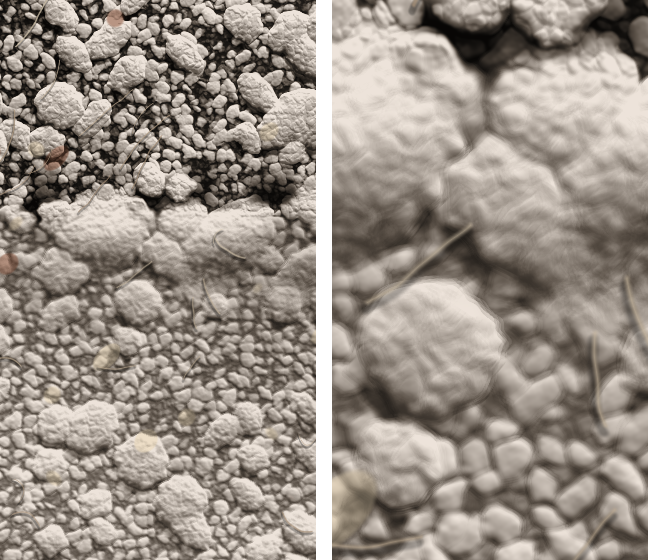
Left: the whole. Right: its middle third, enlarged.
A Shadertoy shader for this texture:

```glsl
// Dry crumbly soil: a sharp, deeply shadowed slope above a softer, dustier bank.
// Domed clods of several sizes are merged into a height field, lit from the
// upper right, averaged over a small lens disc and strewn with dry roots.

const vec2 LIGHT_DIR = vec2(0.32, 0.947);
const float RIDGE_Y = 1.10;
const int LENS_TAPS = 6;

float hash1(vec2 p) {
    vec3 q = fract(p.xyx * vec3(0.1031, 0.1030, 0.0973));
    q += dot(q, q.yzx + 33.33);
    return fract((q.x + q.y) * q.z);
}

vec4 hash4(vec2 p) {
    vec4 q = fract(p.xyxy * vec4(0.1031, 0.1030, 0.0973, 0.1099));
    q += dot(q, q.wzxy + 33.33);
    return fract((q.xxyz + q.yzzw) * q.zywx);
}

float noise(vec2 p) {
    vec2 i = floor(p), f = fract(p);
    f = f * f * (3.0 - 2.0 * f);
    float low = mix(hash1(i), hash1(i + vec2(1, 0)), f.x);
    float high = mix(hash1(i + vec2(0, 1)), hash1(i + vec2(1, 1)), f.x);
    return mix(low, high, f.y);
}

// Scattered squashed domes: x = height, y = random id of the topmost one
vec2 clods(vec2 p, float size, float fill, float seed) {
    vec2 q = p / size, cell = floor(q), best = vec2(0.0, 0.5);
    for (int j = -1; j <= 1; j++)
    for (int i = -1; i <= 1; i++) {
        vec2 c = cell + vec2(i, j);
        vec4 r = hash4(c + seed);
        if (r.w > fill) continue;
        vec2 d = q - c - mix(vec2(0.15), vec2(0.85), r.xy);
        d += (r.y - 0.5) * 0.6 * d.yx;
        float radius = mix(0.36, 0.72, r.z * r.z);
        float dome = 0.7 * radius * sqrt(max(1.0 - dot(d, d) / (radius * radius), 0.0));
        if (dome > best.x) best = vec2(dome, fract(r.w * 17.0 + r.x));
    }
    return vec2(best.x * size, best.y);
}

// Height and clod id of the whole ground
vec2 soil(vec2 p) {
    float coarse = noise(p * 38.0), fine = noise(p * 95.0 + 7.0);
    vec2 w = p + 0.014 * (vec2(coarse, noise(p.yx * 38.0 + 19.0)) - 0.5)
               + 0.004 * (fine - 0.5);
    vec2 pebbles = clods(w, 0.036, 0.92, 11.0);
    float crumbs = clods(w, 0.017, 0.95, 47.0).x;
    float lumps = clods(w, 0.125, 0.42, 83.0).x;
    float band = exp(-pow((p.y - RIDGE_Y + 0.09) / 0.11, 2.0));
    float boulders = clods(w + vec2(0.06, 0.02), 0.24, 0.65, 131.0).x * band;
    float mass = max(lumps, boulders);
    float h = max(pebbles.x, mass + 0.35 * pebbles.x + 0.6 * crumbs);
    h += 0.004 * (fine - 0.5) + 0.0018 * (noise(p * 210.0) - 0.5);
    return vec2(h, pebbles.y);
}

// Brightness of the lit ground; crisp is 1 on the slope and 0 on the bank
float shade(vec2 p, float crisp) {
    float stepLen = 0.0042;
    vec2 ground = soil(p);
    float h = ground.x;
    float slope = clamp((h - soil(p + LIGHT_DIR * stepLen).x) / stepLen, -1.1, 1.0);
    float blocker = soil(p + LIGHT_DIR * 0.03).x - h - 0.015;
    float broad = noise(p * 3.3 + 4.0) - 0.5 + 0.6 * (noise(p * 9.0) - 0.5);
    float v = 0.735 + 0.27 * slope + 0.13 * broad + 0.12 * (ground.y - 0.5);
    v *= mix(mix(0.5, 0.13, crisp), 1.0, smoothstep(-0.001, 0.0105, h));
    v *= 1.0 - mix(0.42, 0.68, crisp) * smoothstep(0.0, 0.014, blocker);
    // Hollows under the ridge and a duller belt just below it
    float pit = smoothstep(0.45, 0.72, noise(p * vec2(8.0, 12.0) + 2.0));
    pit *= exp(-pow((p.y - RIDGE_Y - 0.03) / 0.09, 2.0));
    v *= 1.0 - 0.8 * pit * (1.0 - smoothstep(0.012, 0.032, h));
    v *= 1.0 - 0.14 * exp(-pow((p.y - 0.88) / 0.2, 2.0));
    v += 0.06 * smoothstep(0.75, 0.0, p.y) + 0.05 * crisp * (p.x - 0.5);
    return clamp(v, 0.03, 0.93);
}

// Distance to a bowed strand running from its centre both ways
float strand(vec2 p, vec2 centre, float angle, float halfLen, float bow) {
    vec2 dir = vec2(cos(angle), sin(angle)), d = p - centre;
    float along = dot(d, dir), t = along / halfLen;
    float side = dot(d, vec2(-dir.y, dir.x)) - bow * (1.0 - t * t)
               - 0.006 * (noise(vec2(along * 30.0, bow * 900.0)) - 0.5);
    return length(vec2(max(abs(along) - halfLen, 0.0), side));
}

vec3 soilColour(float v) {
    return v - vec3(0.0, 0.038, 0.075) * smoothstep(-0.08, 0.4, v);
}

void mainImage(out vec4 fragColor, in vec2 fragCoord) {
    vec2 p = fragCoord / iResolution.x;
    float crisp = smoothstep(-0.035, 0.035, p.y - RIDGE_Y + 0.08 * (noise(p * 6.0) - 0.5));
    float blur = mix(mix(0.0042, 0.0062, smoothstep(0.3, 0.0, abs(p.y - 0.9))), 0.0014, crisp);

    // Lens disc average
    float v = 0.0;
    for (int i = 0; i < LENS_TAPS; i++) {
        float a = float(i) * 2.39996;
        float r = blur * sqrt((float(i) + 0.5) / float(LENS_TAPS));
        v += shade(p + r * vec2(cos(a), sin(a)), crisp) / float(LENS_TAPS);
    }
    vec3 colour = soilColour(v);

    // Sparse rust-brown and straw-pale flecks
    vec2 fleck = clods(p, 0.07, 0.07, 211.0);
    vec3 fleckTint = mix(vec3(0.50, 0.30, 0.21), vec3(0.84, 0.77, 0.65), step(0.35, fleck.y));
    colour = mix(colour, fleckTint * (0.55 + 0.6 * v), 0.55 * smoothstep(0.020, 0.026, fleck.x));

    // Dry roots: long ones on the left of the slope, short straws on the bank
    for (int i = 0; i < 22; i++) {
        vec4 r = hash4(vec2(float(i) * 3.7 + 1.0, 5.0));
        float upper = step(float(i), 9.5);
        vec2 centre = mix(vec2(r.x, r.y * 1.05), vec2(r.x * 0.65, 1.14 + 0.6 * r.y), upper);
        float angle = mix(r.z * 3.14, 0.5 + 0.8 * r.z, upper);
        float halfLen = mix(0.025, 0.07, r.w) * (1.0 + 0.9 * upper);
        float width = mix(0.0012, 0.0032, r.z * r.w);
        float d = strand(p, centre, angle, halfLen, (r.x - 0.5) * 0.05);
        float under = strand(p + vec2(0.002, 0.007), centre, angle, halfLen, (r.x - 0.5) * 0.05);
        float edge = 0.0012 + 0.4 * blur;
        colour *= 1.0 - 0.3 * (1.0 - smoothstep(width, width + 2.0 * edge, under));
        vec3 root = mix(vec3(0.62, 0.52, 0.42), vec3(0.86, 0.80, 0.70), r.y);
        colour = mix(colour, root, 0.7 * (1.0 - smoothstep(width - edge, width + edge, d)));
    }
    fragColor = vec4(colour, 1.0);
}
```
